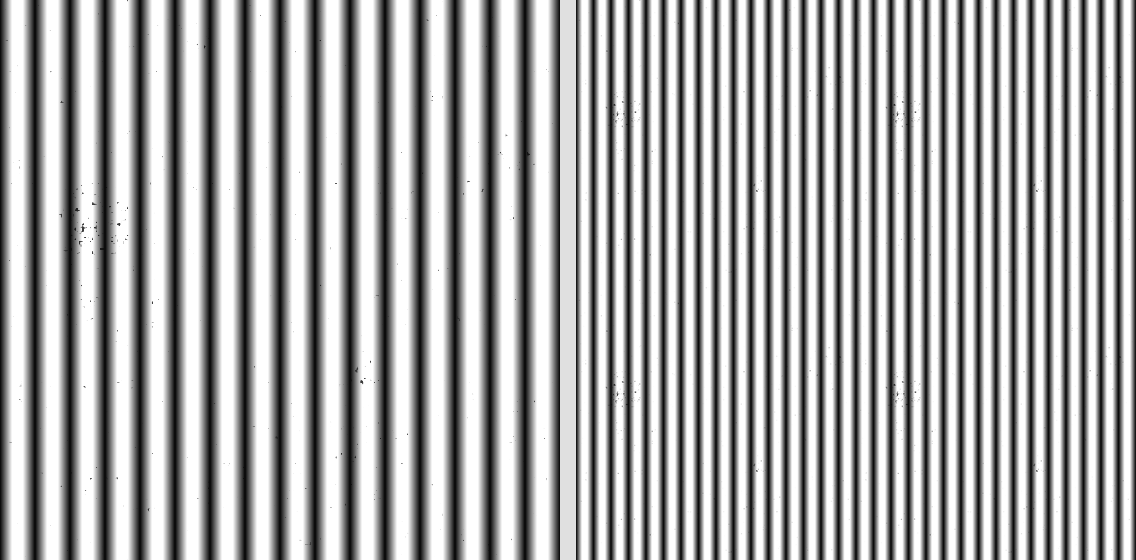
Left: one tile. Right: repeated 2 by 2.
Reproduce this pattern procedurally as a Shadertoy shader.

```glsl
// Sixteen soft vertical black and white stripes with sparse clusters of dark grit.

// Integer hash of a lattice cell, 0 to 1
float hash(ivec2 cell, int seed) {
    uvec2 q = uvec2(cell + seed * 57) * uvec2(1597u, 3571u);
    uint h = (q.x ^ (q.y << 7u)) * 48271u;
    h = (h ^ (h >> 15u)) * 73939u;
    h = (h ^ (h >> 13u)) * 69621u;
    return float((h ^ (h >> 16u)) & 65535u) / 65535.0;
}

// Value noise that wraps after a whole number of cells
float wrapNoise(vec2 uv, int cells, int seed) {
    vec2 p = uv * float(cells);
    ivec2 lo = ivec2(floor(p)) % cells;
    ivec2 hi = (lo + 1) % cells;
    vec2 f = fract(p);
    f = f * f * (3.0 - 2.0 * f);
    float bottom = mix(hash(lo, seed), hash(ivec2(hi.x, lo.y), seed), f.x);
    float top = mix(hash(ivec2(lo.x, hi.y), seed), hash(hi, seed), f.x);
    return mix(bottom, top, f.y);
}

// Linear ramp from a black centre line to a flat white band
float stripes(float x) {
    float fromLine = 0.5 - abs(fract(x * 16.0) - 0.5);
    return clamp(fromLine * 2.87 + 0.005, 0.0, 1.0);
}

// Fine specks, dense in a few worn patches and rare elsewhere
float grit(vec2 uv) {
    float patches = 0.5 * wrapNoise(uv, 6, 1)
                  + 0.3 * wrapNoise(uv, 14, 2)
                  + 0.2 * wrapNoise(uv, 37, 3);
    float wear = smoothstep(0.58, 0.88, patches);
    float grain = 0.6 * wrapNoise(uv, 290, 4) + 0.4 * wrapNoise(uv, 110, 5);
    float threshold = mix(0.88, 0.67, wear);
    return smoothstep(threshold, threshold + 0.12, grain);
}

void mainImage(out vec4 fragColor, in vec2 fragCoord) {
    vec2 uv = fract(fragCoord / iResolution.xy);
    float shade = stripes(uv.x);
    shade = mix(shade, 0.04, 0.8 * grit(uv));
    fragColor = vec4(vec3(shade), 1.0);
}
```
